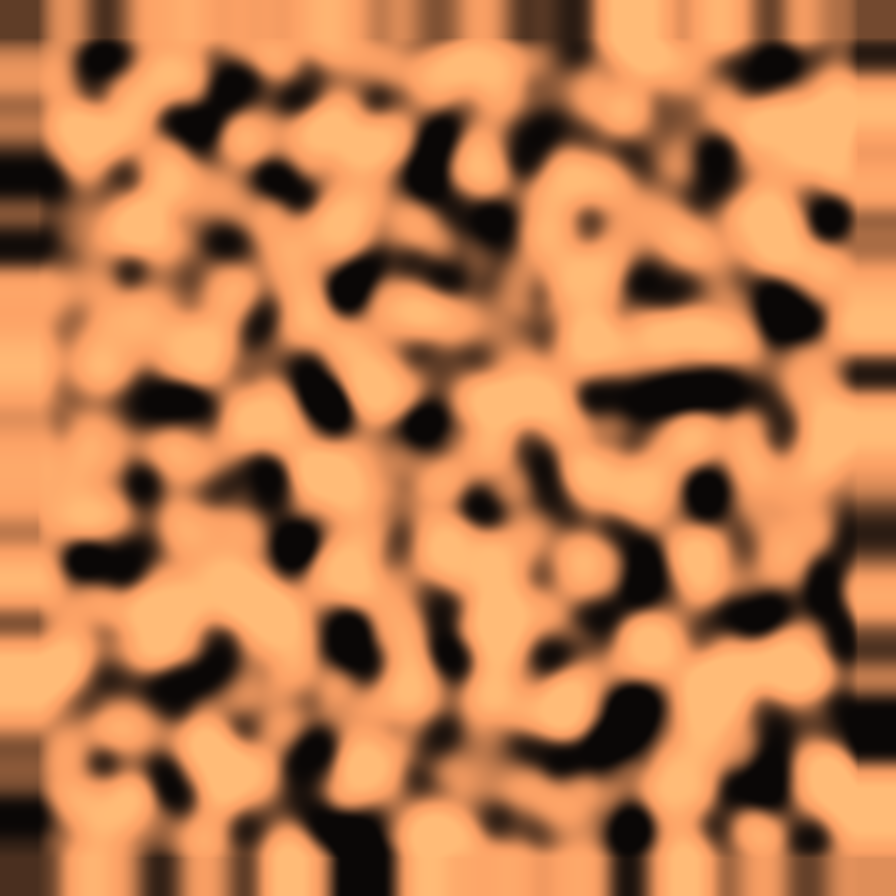
A Shadertoy shader for this pattern:

```glsl
// Soft dark animal-hide spots on warm orange, with streaks drawn out along the border.

const vec3 ORANGE = vec3(0.99, 0.63, 0.395);
const vec3 PALE_ORANGE = vec3(1.0, 0.735, 0.465);
const vec3 SPOT_BLACK = vec3(0.04, 0.028, 0.024);

const float SPOT_FREQUENCY = 13.0;  // noise cells across the canvas
const float SPOT_START = -0.10;     // noise level where darkening begins
const float SPOT_CORE = 0.39;       // noise level of full black
const float PALE_START = -0.03;     // noise level where the ground turns pale
const float PALE_FULL = -0.36;
const float BORDER = 0.042;         // width of the streaked border
const float LAYER_ANGLE = 0.65;     // turn between the two noise layers
const float TAU = 6.2831853;

// Random unit vector for a lattice point
vec2 gradientAt(vec2 cell) {
    vec3 p = fract(vec3(cell.xyx) * vec3(0.1031, 0.1030, 0.0973));
    p += dot(p, p.yzx + 33.33);
    float angle = TAU * fract((p.x + p.y) * p.z);
    return vec2(cos(angle), sin(angle));
}

float gradientNoise(vec2 p) {
    vec2 cell = floor(p);
    vec2 f = p - cell;
    vec2 fade = f * f * f * (f * (f * 6.0 - 15.0) + 10.0);
    vec2 right = vec2(1.0, 0.0);
    vec2 up = vec2(0.0, 1.0);
    float a = dot(gradientAt(cell), f);
    float b = dot(gradientAt(cell + right), f - right);
    float c = dot(gradientAt(cell + up), f - up);
    float d = dot(gradientAt(cell + 1.0), f - 1.0);
    return mix(mix(a, b, fade.x), mix(c, d, fade.x), fade.y);
}

// Two turned layers hide the lattice and keep a single spot size
float spotField(vec2 p) {
    float c = cos(LAYER_ANGLE);
    float s = sin(LAYER_ANGLE);
    vec2 turned = mat2(c, s, -s, c) * p;
    return (gradientNoise(p + 17.3) + gradientNoise(turned + 71.8)) * inversesqrt(2.0);
}

void mainImage(out vec4 fragColor, in vec2 fragCoord) {
    vec2 uv = fragCoord / iResolution.xy;

    // Clamping repeats the border values outward as straight streaks
    vec2 p = clamp(uv, BORDER, 1.0 - BORDER);
    p.x *= iResolution.x / iResolution.y;
    float field = spotField(p * SPOT_FREQUENCY);

    // Ground is palest farthest from the spots
    float pale = 1.0 - smoothstep(PALE_FULL, PALE_START, field);
    vec3 color = mix(ORANGE, PALE_ORANGE, pale);

    // Blurred spots
    color = mix(color, SPOT_BLACK, smoothstep(SPOT_START, SPOT_CORE, field));

    fragColor = vec4(color, 1.0);
}
```
